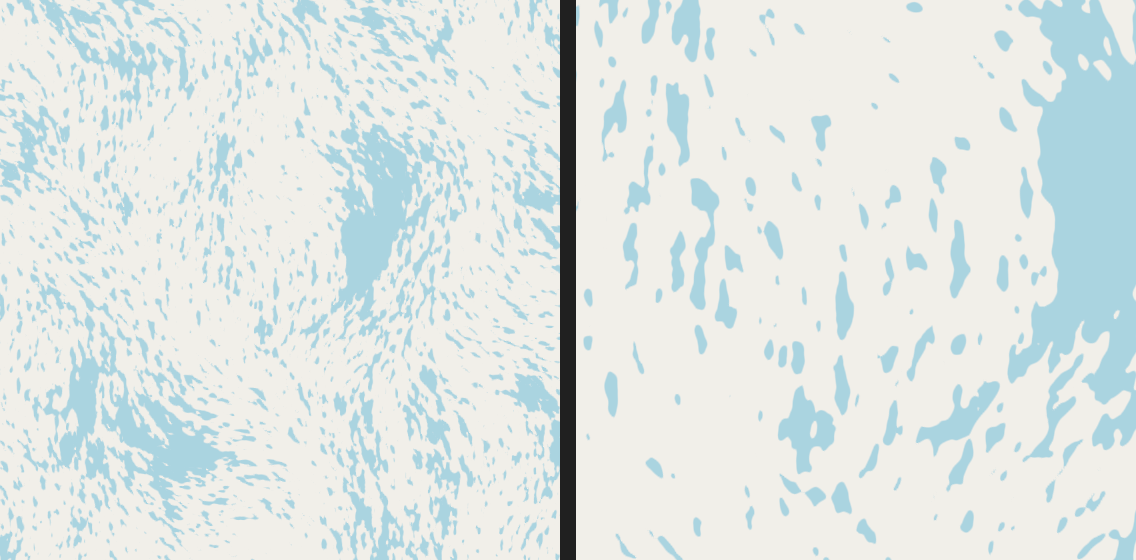
Left, the full canvas; right, a detail of the centre.
Write a Shadertoy shader that draws this texture.

```glsl
#define CREAM vec3(0.947, 0.936, 0.912)
#define BLUE vec3(0.668, 0.830, 0.880)
#define FLECK_SCALE 72.0
#define BLOTCH_SCALE 6.0
#define VEIN_SCALE 8.0
#define STRETCH 0.3
#define BLOTCH_START 1.2
#define COVER_LEVEL 0.98
#define EDGE_SOFTNESS 0.9

float hash(vec2 p) {
    return fract(sin(dot(p, vec2(127.1, 311.7))) * 43758.5453);
}

// Slope at one lattice corner, with a random unit gradient
float corner(vec2 cell, vec2 offset) {
    float a = 6.28319 * hash(cell);
    return dot(vec2(cos(a), sin(a)), offset);
}

float gradientNoise(vec2 p) {
    vec2 i = floor(p), f = fract(p);
    vec2 u = f * f * f * (f * (f * 6.0 - 15.0) + 10.0);
    vec2 e = vec2(1.0, 0.0);
    float low = mix(corner(i, f), corner(i + e.xy, f - e.xy), u.x);
    float high = mix(corner(i + e.yx, f - e.yx), corner(i + e.xx, f - e.xx), u.x);
    return mix(low, high, u.y);
}

// Noise averaged along a direction, which draws it out into strokes
float streak(vec2 p, vec2 dir, float stretch) {
    float sum = 0.0;
    for (int i = -2; i <= 2; i++) {
        sum += gradientNoise(p + dir * float(i) * stretch);
    }
    return sum / 5.0;
}

// Slowly turning grain, mostly steep and leaning to the left
vec2 grainDirection(vec2 p) {
    float angle = 2.0 + 2.2 * gradientNoise(p * 3.0 + 17.3);
    return vec2(cos(angle), sin(angle));
}

float flecks(vec2 p, vec2 dir) {
    vec2 q = p * FLECK_SCALE;
    float n = streak(q, dir, STRETCH) + 0.5 * streak(q * 2.03 + 5.7, dir, STRETCH);
    return 5.7 * n;
}

float blotches(vec2 p, vec2 dir) {
    vec2 q = p * BLOTCH_SCALE + 31.4;
    float n = streak(q, dir, STRETCH);
    n += 0.7 * streak(q * 2.17 + 9.1, dir, STRETCH);
    n += 0.5 * streak(q * 4.7 + 3.6, dir, STRETCH);
    return 4.9 * n;
}

// Thin broken lines along the grain
float veins(vec2 p, vec2 dir) {
    float line = streak(p * VEIN_SCALE + 53.2, dir, 2.0 * STRETCH);
    line += 0.06 * gradientNoise(p * 34.0);
    float gate = smoothstep(0.0, 0.22, gradientNoise(p * 5.0 + 71.9));
    return gate * exp(-line * line / 0.0006);
}

void mainImage(out vec4 fragColor, in vec2 fragCoord) {
    vec2 p = fragCoord / iResolution.y;
    vec2 dir = grainDirection(p);

    // Flecks crowd together where the blotch field is high, then fuse
    float density = blotches(p, dir);
    float ink = flecks(p, dir) + 0.6 * density;
    ink += 3.0 * max(density - BLOTCH_START, 0.0);
    ink += 1.7 * veins(p, dir) - COVER_LEVEL;

    float edge = EDGE_SOFTNESS * fwidth(ink) + 0.0001;
    float cover = smoothstep(-edge, edge, ink);
    fragColor = vec4(mix(CREAM, BLUE, cover), 1.0);
}
```
